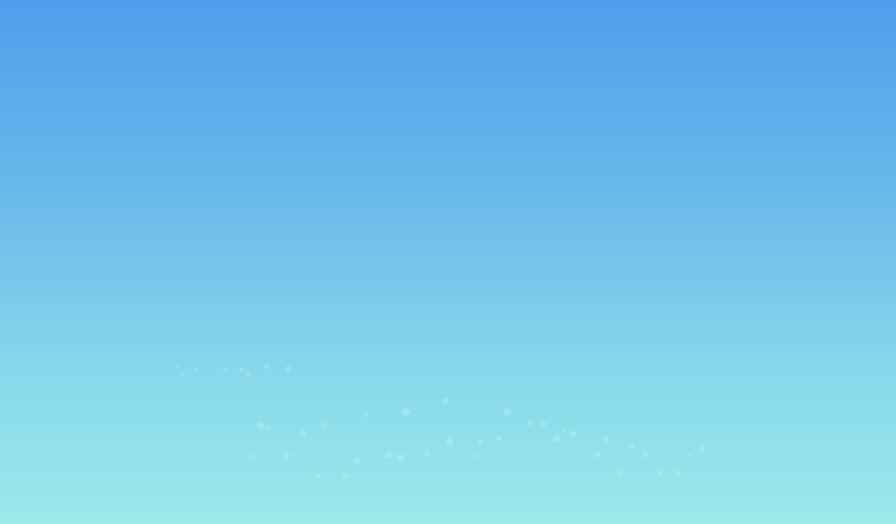
Reproduce this background procedurally as a WebGL 1 fragment shader.

```glsl
precision highp float;

uniform vec2 u_resolution;

// Sky colours and the heights where they lie
const vec3 HORIZON = vec3(0.605, 0.915, 0.92);
const vec3 LOW_SKY = vec3(0.53, 0.84, 0.92);
const vec3 MID_SKY = vec3(0.42, 0.73, 0.92);
const vec3 ZENITH = vec3(0.315, 0.615, 0.92);
const float LOW_HEIGHT = 0.305;
const float MID_HEIGHT = 0.615;

// Pale specks: a thin trail at the left and a wide drift below
const vec3 SPECK_COLOR = vec3(0.68, 0.94, 0.93);
const float SPECK_OPACITY = 0.6;
const int TRAIL_COUNT = 12;
const vec2 TRAIL_SPAN = vec2(0.105, 0.328);
const vec2 TRAIL_HEIGHT = vec2(0.256, 0.294);
const float TRAIL_SPREAD = 0.022;
const vec2 TRAIL_RADIUS = vec2(0.0022, 0.0052);
const int DRIFT_COUNT = 34;
const vec2 DRIFT_SPAN = vec2(0.266, 0.795);
const vec2 DRIFT_HEIGHT = vec2(0.085, 0.19);
const vec2 DRIFT_RADIUS = vec2(0.0042, 0.0072);
const float HUMP_CENTER = 0.5;
const float HUMP_WIDTH = 0.075;
const vec2 HUMP_LIFT = vec2(0.035, 0.09);

float hash(float n) {
  return fract(sin(n * 12.9898 + 4.137) * 4375.85);
}

vec3 skyColor(float height) {
  vec3 color = mix(HORIZON, LOW_SKY, clamp(height / LOW_HEIGHT, 0.0, 1.0));
  color = mix(color, MID_SKY, clamp((height - LOW_HEIGHT) / (MID_HEIGHT - LOW_HEIGHT), 0.0, 1.0));
  return mix(color, ZENITH, clamp((height - MID_HEIGHT) / (1.0 - MID_HEIGHT), 0.0, 1.0));
}

// Soft disc; lengths are fractions of the canvas height
float speck(vec2 uv, vec2 center, float radius) {
  float aspect = u_resolution.x / u_resolution.y;
  float dist = length((uv - center) * vec2(aspect, 1.0));
  float feather = max(0.6 / u_resolution.y, radius * 0.35);
  return 1.0 - smoothstep(radius - feather, radius + feather, dist);
}

float trail(vec2 uv) {
  float cover = 0.0;
  for (int i = 0; i < TRAIL_COUNT; i++) {
    float id = float(i);
    float along = (id + hash(id + 1.0)) / float(TRAIL_COUNT);
    float height = mix(TRAIL_HEIGHT.x, TRAIL_HEIGHT.y, smoothstep(0.0, 0.5, along));
    height += (hash(id + 21.0) - 0.5) * TRAIL_SPREAD;
    vec2 center = vec2(mix(TRAIL_SPAN.x, TRAIL_SPAN.y, along), height);
    float radius = mix(TRAIL_RADIUS.x, TRAIL_RADIUS.y, along);
    cover = max(cover, speck(uv, center, radius) * mix(0.4, 0.8, along));
  }
  return cover;
}

float drift(vec2 uv) {
  float cover = 0.0;
  for (int i = 0; i < DRIFT_COUNT; i++) {
    float id = float(i);
    float along = (id + hash(id + 41.0)) / float(DRIFT_COUNT);
    float x = mix(DRIFT_SPAN.x, DRIFT_SPAN.y, along);

    // The band of specks rises near the middle
    float offset = (x - HUMP_CENTER) / HUMP_WIDTH;
    vec2 band = DRIFT_HEIGHT + HUMP_LIFT * exp(-offset * offset);
    vec2 center = vec2(x, mix(band.x, band.y, hash(id + 83.0)));
    float radius = mix(DRIFT_RADIUS.x, DRIFT_RADIUS.y, hash(id + 127.0));
    cover = max(cover, speck(uv, center, radius) * mix(0.6, 1.0, hash(id + 171.0)));
  }
  return cover;
}

void main() {
  vec2 uv = gl_FragCoord.xy / u_resolution;
  float cover = max(trail(uv), drift(uv));
  vec3 color = mix(skyColor(uv.y), SPECK_COLOR, cover * SPECK_OPACITY);
  gl_FragColor = vec4(color, 1.0);
}
```
